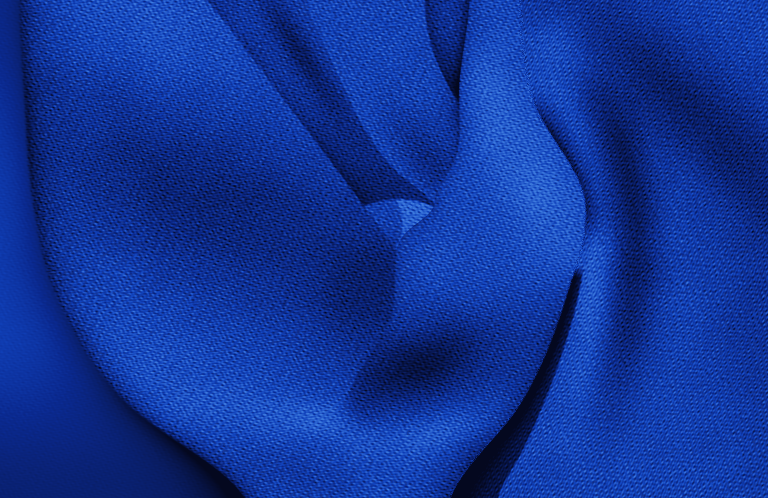
A WebGL 2 fragment shader for this texture:

```glsl
#version 300 es
precision highp float;
uniform vec2 u_resolution;
out vec4 fragColor;

vec2 hashGradient(vec2 cell) {
  vec2 h = vec2(dot(cell, vec2(127.1, 311.7)), dot(cell, vec2(269.5, 183.3)));
  return fract(sin(h) * 43758.5) * 2.0 - 1.0;
}

float gradientNoise(vec2 p) {
  vec2 i = floor(p), f = p - i, u = f * f * (3.0 - 2.0 * f), e = vec2(1, 0);
  float a = dot(hashGradient(i), f);
  float b = dot(hashGradient(i + e), f - e);
  float c = dot(hashGradient(i + e.yx), f - e.yx);
  float d = dot(hashGradient(i + 1.0), f - 1.0);
  return mix(mix(a, b, u.x), mix(c, d, u.x), u.y);
}

mat2 turn(float angle) {
  float c = cos(angle), s = sin(angle);
  return mat2(c, -s, s, c);
}

// Soft elliptical patch of light or shade
float blob(vec2 p, vec2 centre, vec2 radius, float angle) {
  vec2 d = turn(angle) * (p - centre) / radius;
  return exp(-dot(d, d));
}

float band(float d, float width) { return exp(-d * d / (width * width)); }

float cover(float d) { return smoothstep(-0.003, 0.003, d); }

// Smooth curve through six evenly spaced knots
float spline(float t, float k[6]) {
  t = clamp(t, 0.0, 1.0) * 5.0;
  int i = min(int(t), 4);
  float f = t - float(i), a = k[max(i - 1, 0)], b = k[i], c = k[i + 1], d = k[min(i + 2, 5)];
  return b + 0.5 * f * (c - a + f * (2.0 * a - 5.0 * b + 4.0 * c - d + f * (3.0 * (b - c) + d - a)));
}

vec3 clothColour(float s) {
  s = clamp(s, 0.0, 1.2) * 4.0;
  vec3 c = mix(vec3(0.015, 0.03, 0.12), vec3(0.035, 0.11, 0.38), clamp(s, 0.0, 1.0));
  c = mix(c, vec3(0.04, 0.16, 0.56), clamp(s - 1.0, 0.0, 1.0));
  c = mix(c, vec3(0.065, 0.26, 0.74), clamp(s - 2.0, 0.0, 1.0));
  return mix(c, vec3(0.16, 0.38, 0.81), clamp(s - 3.0, 0.0, 1.8));
}

float rightCloth(vec2 p, float centralRight) {
  float valley = p.x - spline(p.y, float[6](1.1, 1.21, 1.272, 1.268, 1.236, 1.2));
  float reach = smoothstep(0.1, 0.3, p.y) * (1.0 - smoothstep(0.55, 1.0, p.y));
  float s = 0.65 - 0.23 * band(valley, 0.05) * reach + 0.12 * band(valley + 0.075, 0.035) * reach;
  s -= 0.22 * blob(p, vec2(1.36, 0.2), vec2(0.34, 0.1), 0.75);
  s += 0.11 * blob(p, vec2(1.13, 0.1), vec2(0.07, 0.06), 0.4);
  s -= 0.1 * blob(p, vec2(1.54, 0.6), vec2(0.12, 0.35), 0.0);
  float crease = smoothstep(0.17, 0.27, p.y) * (1.0 - smoothstep(0.42, 0.52, p.y));
  return s - 0.36 * crease * exp(-max(p.x - centralRight, 0.0) / 0.035);
}

float leftFold(vec2 p, float outer) {
  float s = 0.68 - 0.22 * blob(p, vec2(0.42, 0.4), vec2(0.44, 0.19), 0.45);
  s -= 0.15 * blob(p, vec2(0.76, 0.6), vec2(0.12, 0.18), 0.2);
  s += 0.06 * blob(p, vec2(0.3, 0.08), vec2(0.2, 0.1), 0.8);
  s += 0.04 * blob(p, vec2(0.3, 0.74), vec2(0.22, 0.09), 0.6);
  s += 0.13 * blob(p, vec2(0.7, 0.855), vec2(0.2, 0.035), 0.2);
  s -= 0.1 * blob(p, vec2(0.62, 0.96), vec2(0.2, 0.05), 0.2);
  return s - 0.27 * exp(-max(p.x - outer, 0.0) / 0.03);
}

float centralFold(vec2 p, float left, float right) {
  float s = 0.67 - 0.32 * blob(p, vec2(0.84, 0.735), vec2(0.18, 0.085), -0.35);
  s += 0.12 * blob(p, vec2(1.08, 0.38), vec2(0.07, 0.18), -0.4);
  s += 0.07 * blob(p, vec2(0.98, 0.2), vec2(0.06, 0.14), 0.0);
  s += 0.1 * blob(p, vec2(0.86, 0.87), vec2(0.17, 0.04), -0.15);
  s -= 0.1 * blob(p, vec2(0.97, 0.95), vec2(0.13, 0.06), -0.8);
  s -= 0.16 * smoothstep(0.5, 0.65, p.y) * exp(-max(right - p.x, 0.0) / 0.04);
  return s - 0.1 * exp(-max(p.x - left, 0.0) / 0.02) * (1.0 - smoothstep(0.6, 0.8, p.y));
}

void main() {
  // Units of canvas height, with y running down
  vec2 p = gl_FragCoord.xy / u_resolution.y;
  p.y = 1.0 - p.y;

  // Fold outlines
  float outer = spline(p.y, float[6](0.04, 0.05, 0.066, 0.116, 0.245, 0.49));
  float flap = 0.416 + 0.76 * p.y + 0.03 * p.y * (0.5 - p.y);
  float left = spline(p.y / 0.8, float[6](0.944, 0.924, 0.912, 0.804, 0.784, 0.696));
  left += 0.027 * band(p.y - 0.425, 0.035);
  float right = spline(p.y, float[6](1.044, 1.07, 1.174, 1.136, 1.052, 0.904));
  float wedge = spline(p.y * 2.0 - 1.0, float[6](1.176, 1.16, 1.132, 1.096, 1.052, 1.0));
  float inner = spline(p.y / 0.42, float[6](0.616, 0.65, 0.686, 0.728, 0.788, 0.88));

  // Right cloth and the gap beside it
  float s = rightCloth(p, right);
  s = mix(s, 0.24 + 0.12 * smoothstep(right, wedge, p.x), cover(wedge - p.x) * smoothstep(0.53, 0.56, p.y));

  // Two upper folds
  float strip = 0.6 - 0.16 * smoothstep(0.1, 0.42, p.y) - 0.1 * exp(-max(p.x - flap, 0.0) / 0.03);
  strip -= 0.2 * blob(p, vec2(0.6, 0.1), vec2(0.14, 0.028), 1.0);
  s = mix(s, strip, cover(left - p.x));
  float upper = 0.66 - 0.15 * blob(p, vec2(0.86, 0.32), vec2(0.12, 0.05), 1.0);
  float tuck = p.x - 0.853 - 1.6 * p.y * p.y;
  upper -= 0.26 * cover(tuck) * exp(-max(tuck, 0.0) / 0.045) * (1.0 - smoothstep(0.16, 0.24, p.y));
  upper -= 0.3 * exp(-max(left - p.x, 0.0) / 0.018) * (1.0 - smoothstep(0.18, 0.4, p.y));
  s = mix(s, upper, cover(p.x - inner) * cover(left - p.x));

  // Small bright cap
  float capTop = 0.4 + 3.0 * (p.x - 0.8) * (p.x - 0.8);
  float capSplit = 0.808 - 6.0 * (p.y - 0.45) * (p.y - 0.45);
  float cap = mix(0.63, 0.78, cover(p.x - capSplit)) - 0.08 * smoothstep(0.44, 0.5, p.y);
  s = mix(s, cap, cover(p.y - capTop) * cover(left - p.x));

  // Large left fold and central fold, merging below
  float inside = cover(right - p.x);
  s = mix(s, leftFold(p, outer), cover(flap - p.x) * inside);
  float softness = mix(0.003, 0.14, smoothstep(0.77, 0.94, p.y));
  s = mix(s, centralFold(p, left, right), smoothstep(-softness, softness, p.x - left) * inside);

  // Smooth cloth behind on the far left
  float behind = 0.65 - 0.19 * smoothstep(0.65, 1.0, p.y) - 0.12 * (1.0 - smoothstep(0.0, 0.4, p.y));
  behind -= (0.1 + 0.16 * p.y) * exp(-max(outer - p.x, 0.0) / (0.02 + 0.06 * p.y));
  float front = smoothstep(-0.006, 0.006, p.x - outer);
  s = 0.62 + (mix(behind, s, front) - 0.6) * 1.95;

  // Woven threads and uneven grain
  vec2 w = turn(mix(-0.6, 0.45, inside)) * (p + 0.012 * gradientNoise(p * 4.0)) * 380.0;
  float thread = w.y * 2.2 + w.x * 0.2;
  float weave = 0.18 * sin(w.x * 1.5 + w.y * 0.6) * sin(thread) + 0.12 * sin(thread);
  weave += 0.46 * gradientNoise(w * vec2(0.42, 0.6)) + 0.08 * gradientNoise(p * 14.0);
  s += weave * mix(0.12, 1.0, front) * smoothstep(-0.15, 0.5, s);

  // Paler threads in the half shade
  float pale = front * band(s - 0.55, 0.17) * smoothstep(-0.2, 0.3, gradientNoise(w * 0.5 + 40.0));
  fragColor = vec4(mix(clothColour(s), vec3(0.1, 0.23, 0.58), 0.65 * pale), 1.0);
}
```
